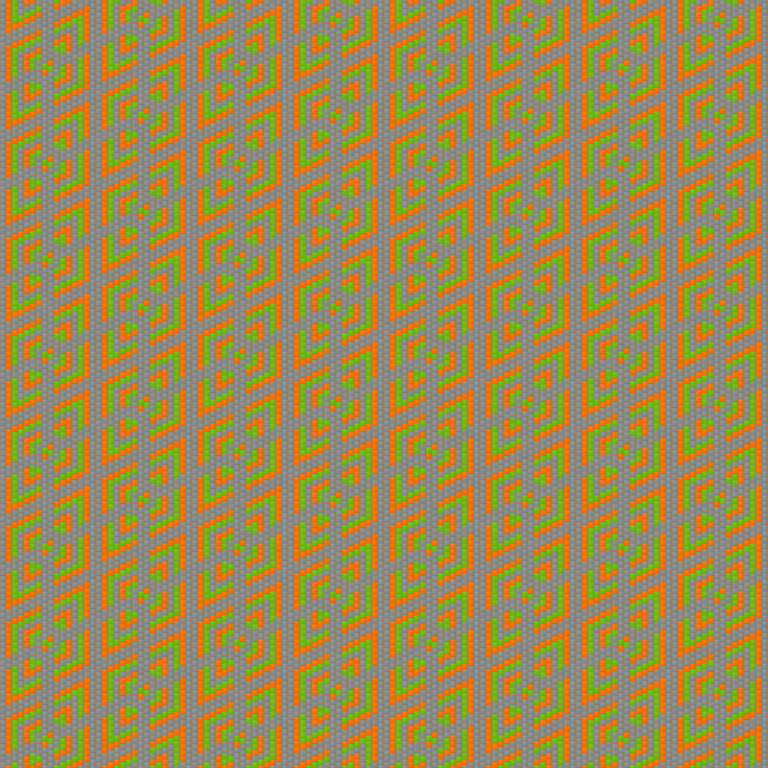
Write a Shadertoy shader that draws this pattern.

```glsl
// Half-drop columns of nested diamonds, woven from small staggered beads in orange, green and grey.

const float BEADS = 128.0; // beads across and down
const float CELL = 16.0;   // beads per repeat, giving 8 by 8 repeats

float hash(vec2 p) {
    vec3 q = fract(p.xyx * vec3(0.1031, 0.1030, 0.0973));
    q += dot(q, q.yzx + 33.33);
    return fract((q.x + q.y) * q.z);
}

// Thread colour of one bead: concentric corners cut by a plain cross
vec3 beadColor(vec2 bead) {
    const vec3 grey = vec3(0.53, 0.53, 0.51);
    const vec3 orange = vec3(0.90, 0.435, 0.065);
    const vec3 green = vec3(0.425, 0.695, 0.095);

    vec2 c = mod(bead + vec2(0.0, 0.5 * CELL), CELL) - 7.5;
    vec2 a = abs(c);
    float ring = floor(max(a.x, a.y)); // 0 at the centre, 7 at the gutter

    if (ring < 0.5) return c.x * c.y > 0.0 ? orange : green;
    if (min(a.x, a.y) < 1.0 || ring > 6.5) return grey;

    float band = mod(ring, 3.0);
    return band < 0.5 ? orange : (band > 1.5 ? green : grey);
}

vec3 weave(vec2 uv) {
    // Each column climbs half a bead, which slants the whole design
    vec2 p = uv * BEADS;
    float column = floor(p.x);
    p.y -= 0.5 * column + 1.0;
    vec2 bead = vec2(column, floor(p.y));
    vec2 f = fract(p) - 0.5;
    vec3 color = beadColor(bead);

    // Rounded relief: soft dark rim, gentle slope and a small gloss
    vec2 q = abs(f) - 0.22;
    float rim = length(max(q, 0.0)) + min(max(q.x, q.y), 0.0);
    float shade = 1.025 - 0.13 * smoothstep(0.18, 0.36, rim);
    shade += 0.06 * (f.y - f.x);
    shade += 0.03 * (hash(mod(bead, BEADS)) - 0.5);
    float gloss = 1.0 - smoothstep(0.06, 0.26, length(f - vec2(-0.12, 0.14)));
    return color * shade + 0.055 * gloss;
}

void mainImage(out vec4 fragColor, in vec2 fragCoord) {
    // Average a 4 by 4 grid of samples to smooth the bead edges
    vec3 sum = vec3(0.0);
    for (int y = 0; y < 4; y++) {
        for (int x = 0; x < 4; x++) {
            vec2 offset = (vec2(x, y) + 0.5) / 4.0 - 0.5;
            sum += weave(fract((fragCoord + offset) / iResolution.xy));
        }
    }
    fragColor = vec4(sum / 16.0, 1.0);
}
```
